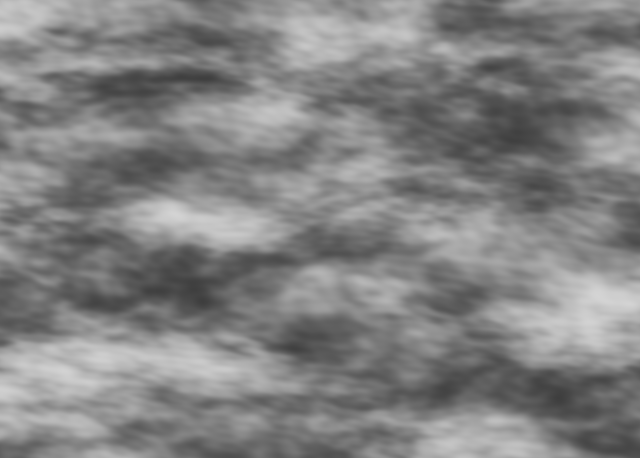
Reproduce this texture procedurally as a Shadertoy shader.

```glsl
// Soft grey, cloudy strata: blurred streaks and lenses drawn out sideways, sinking slightly
// to the right. Stretched gradient noise is summed over octaves on a gently warped plane;
// faint dark lenses are added and the tones are softly limited.

const float MEAN_GREY    = 0.532;           // average tone
const float CONTRAST     = 0.47;            // tone change per unit of noise
const float TONE_RANGE   = 0.36;            // soft limit either side of the mean
const float LENS_DEPTH   = 0.10;            // darkening in the lens cores
const vec2  STRATA_FREQ  = vec2(1.8, 5.3);  // largest cells per canvas height
const vec2  LENS_FREQ    = vec2(2.9, 11.0);
const float SLOPE        = 0.05;            // fall of the streaks to the right
const vec2  WARP_FREQ    = vec2(1.7, 4.2);
const vec2  WARP_AMOUNT  = vec2(0.045, 0.035);
const int   OCTAVES      = 5;
const float GAIN         = 0.68;
const vec2  LACUNARITY   = vec2(1.92, 1.80);
const float OCTAVE_SHEAR = 0.15;            // sideways lean, alternating per octave
const float TAU          = 6.2831853;

// Integer hash of a lattice cell, giving a unit gradient
vec2 cellGradient(vec2 cell) {
    uvec2 q = uvec2(ivec2(cell) + 4096);
    uint h = q.x * 1597u + q.y * 51749u;
    h = (h ^ (h >> 15)) * 1664525u + 12345u;
    h = (h ^ (h >> 13)) * 22695477u;
    h ^= h >> 16;
    float angle = TAU * float(h & 65535u) / 65536.0;
    return vec2(cos(angle), sin(angle));
}

// Gradient noise, about -0.7 to 0.7
float gradientNoise(vec2 p) {
    vec2 cell = floor(p);
    vec2 f = p - cell;
    vec2 u = f * f * f * (f * (f * 6.0 - 15.0) + 10.0);
    vec2 e = vec2(1.0, 0.0);
    float a = dot(cellGradient(cell), f);
    float b = dot(cellGradient(cell + e.xy), f - e.xy);
    float c = dot(cellGradient(cell + e.yx), f - e.yx);
    float d = dot(cellGradient(cell + e.xx), f - e.xx);
    return mix(mix(a, b, u.x), mix(c, d, u.x), u.y);
}

// Octave sum; the swinging shear hides the lattices without a net lean
float strata(vec2 p) {
    float sum = 0.0;
    float amplitude = 1.0;
    float lean = OCTAVE_SHEAR;
    for (int i = 0; i < OCTAVES; i++) {
        sum += amplitude * gradientNoise(p + vec2(lean * p.y, 0.0));
        p = p * LACUNARITY + vec2(17.3, 9.7);
        amplitude *= GAIN;
        lean = -lean;
    }
    return sum;
}

void mainImage(out vec4 fragColor, in vec2 fragCoord) {
    vec2 p = fragCoord / iResolution.y;
    p.y += SLOPE * p.x;

    // Bend the layers so that they pinch and swell
    vec2 w = p * WARP_FREQ;
    p += WARP_AMOUNT * vec2(gradientNoise(w + 31.7), gradientNoise(w + 58.2));

    float tone = strata(p * STRATA_FREQ + 5.3);

    // Sparse dark lenses, strongest where the strata are already dark
    vec2 lensPoint = p * LENS_FREQ + 83.4;
    float lens = gradientNoise(lensPoint) + 0.3 * gradientNoise(lensPoint * 2.7);
    float core = smoothstep(0.12, 0.50, lens) * smoothstep(0.25, -0.25, tone);

    // Limit the extremes softly
    float offset = CONTRAST * tone - LENS_DEPTH * core;
    float grey = MEAN_GREY + TONE_RANGE * tanh(offset / TONE_RANGE);
    fragColor = vec4(vec3(grey), 1.0);
}
```
